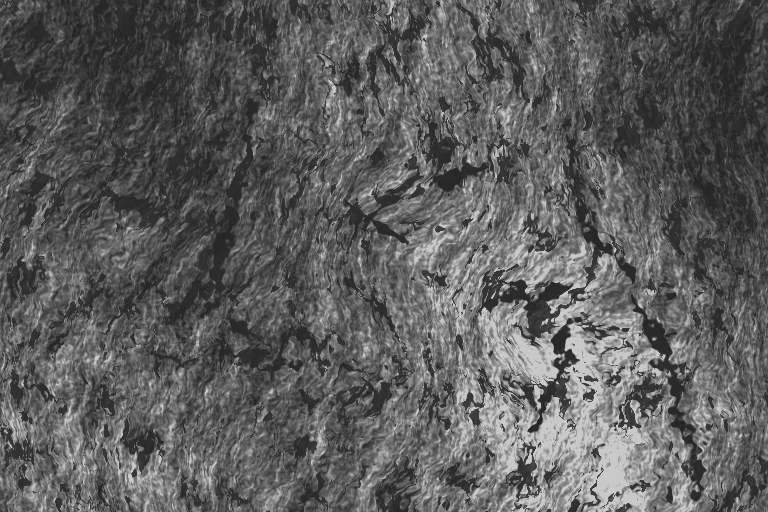
Reproduce this texture procedurally as a Shadertoy shader.

```glsl
// Weathered grey tree bark: gently bent, stretched noise gives crumbly fibres
// with side-lit relief, thresholded noise gives ragged pits and thin fissures,
// and frayed segments give the long seams. Soft blobs spread light and shade.

const float BASE_LIGHT = 0.365;
const float DARKEST = 0.165;
const float BRIGHTEST = 0.79;
const vec2 FIBRE_SCALE = vec2(19.0, 8.5);
const vec2 FISSURE_SCALE = vec2(13.0, 7.0);
const vec2 PIT_SCALE = vec2(30.0, 17.0);
const vec2 LIGHT_STEP = vec2(-0.0032, 0.0048);
const float FIBRE_CONTRAST = 0.40;
const float RELIEF_CONTRAST = 0.85;
const float SPECKLE_CONTRAST = 0.30;
const float PIT_LEVEL = 0.46;
const float FISSURE_WIDTH = 0.13;

// Long seams: start xy, end xy
const int SEAM_COUNT = 10;
const vec4 SEAMS[SEAM_COUNT] = vec4[SEAM_COUNT](
    vec4(1.11, 0.75, 1.15, 0.58), vec4(1.15, 0.58, 1.29, 0.36),
    vec4(1.29, 0.36, 1.36, 0.02), vec4(0.50, 0.79, 0.46, 0.63),
    vec4(0.46, 0.63, 0.41, 0.38), vec4(0.68, 0.59, 0.80, 0.53),
    vec4(1.12, 0.35, 1.02, 0.16), vec4(0.83, 0.63, 0.95, 0.69),
    vec4(0.95, 0.40, 1.11, 0.46), vec4(0.44, 0.37, 0.57, 0.27));

vec2 hashGradient(vec2 cell) {
    vec3 h = fract(cell.xyx * vec3(0.1031, 0.1030, 0.0973));
    h += dot(h, h.yzx + 33.33);
    return fract((h.xx + h.yz) * h.zy) * 2.0 - 1.0;
}

// Gradient noise, roughly -0.7 to 0.7
float noise(vec2 p) {
    vec2 i = floor(p), f = p - i;
    vec2 u = f * f * f * (f * (f * 6.0 - 15.0) + 10.0);
    vec2 e = vec2(0.0, 1.0);
    float low = mix(dot(hashGradient(i), f),
                    dot(hashGradient(i + e.yx), f - e.yx), u.x);
    float high = mix(dot(hashGradient(i + e.xy), f - e.xy),
                     dot(hashGradient(i + e.yy), f - e.yy), u.x);
    return 1.3 * mix(low, high, u.y);
}

float fbm(vec2 p, int octaves, float gain) {
    float sum = 0.0, amplitude = 1.0;
    for (int i = 0; i < octaves; i++) {
        sum += amplitude * noise(p);
        p = mat2(0.97, 0.24, -0.24, 0.97) * p * 2.03 + 17.3;
        amplitude *= gain;
    }
    return sum;
}

vec2 fbmPair(vec2 p, int octaves, float gain) {
    return vec2(fbm(p, octaves, gain), fbm(p + 41.0, octaves, gain));
}

float blob(vec2 p, vec2 centre, vec2 size) {
    vec2 d = (p - centre) / size;
    return exp(-dot(d, d));
}

// Leans the upright grain, curls it at two knots and crumbles it
vec2 bendGrain(vec2 p) {
    vec2 q = p + 0.040 * fbmPair(p * 3.2, 2, 0.5);
    q += 0.011 * fbmPair(p * 19.0 + 8.0, 3, 0.6);
    q.x += 0.06 * sin(4.0 * p.y + 3.0 * p.x);
    q.x += 0.12 * blob(p, vec2(0.73, 0.52), vec2(0.15, 0.13));
    q.x += 0.13 * blob(p, vec2(1.00, 0.38), vec2(0.16, 0.12));
    return q;
}

float lightMap(vec2 p) {
    p += 0.05 * fbmPair(p * 5.0 + 9.0, 4, 0.6);
    float light = BASE_LIGHT;
    light -= 0.17 * blob(p, vec2(0.24, 0.92), vec2(0.27, 0.25));
    light -= 0.18 * blob(p, vec2(1.43, 0.78), vec2(0.22, 0.32));
    light -= 0.10 * blob(p, vec2(0.40, 0.50), vec2(0.13, 0.22));
    light += 0.38 * blob(p, vec2(1.15, 0.12), vec2(0.21, 0.30));
    light += 0.17 * blob(p, vec2(1.01, 0.42), vec2(0.21, 0.22));
    light += 0.09 * blob(p, vec2(0.15, 0.08), vec2(0.24, 0.22));
    light += 0.06 * blob(p, vec2(0.85, 0.85), vec2(0.24, 0.24));
    return light;
}

// Small sharp hollows, gathered in loose clusters
float pits(vec2 p, vec2 grain) {
    float level = PIT_LEVEL - 0.30 * noise(p * 6.0 + 29.0);
    return smoothstep(level, level + 0.10, fbm(grain * PIT_SCALE + 3.7, 4, 0.62));
}

// Thin broken cracks along the zero lines of rough noise
float fissures(vec2 p, vec2 grain) {
    float ridge = abs(fbm(grain * FISSURE_SCALE, 5, 0.62));
    float opening = FISSURE_WIDTH * (0.1 + 2.4 * noise(p * 11.0 + 59.0));
    return 1.0 - smoothstep(opening - 0.03, opening + 0.04, ridge);
}

float seams(vec2 p) {
    vec2 q = p + 0.038 * fbmPair(p * 10.0, 4, 0.6);
    float nearest = 1.0;
    for (int i = 0; i < SEAM_COUNT; i++) {
        vec2 start = SEAMS[i].xy, along = SEAMS[i].zw - start;
        float t = clamp(dot(q - start, along) / dot(along, along), 0.0, 1.0);
        nearest = min(nearest, length(q - start - t * along));
    }
    float width = 0.006 + 0.014 * fbm(p * 22.0 + 3.0, 3, 0.7);
    return 1.0 - smoothstep(width - 0.001, width + 0.005, nearest);
}

void mainImage(out vec4 fragColor, in vec2 fragCoord) {
    vec2 p = fragCoord / iResolution.y;
    vec2 grain = bendGrain(p);

    // Fibres, their relief and fine grit
    float height = fbm(grain * FIBRE_SCALE, 5, 0.70);
    float towardLight = fbm((grain + LIGHT_STEP) * FIBRE_SCALE, 5, 0.70);
    float speckle = noise(p * 90.0) + 0.8 * noise(p * 165.0 + 13.0);
    float detail = FIBRE_CONTRAST * height
                 + RELIEF_CONTRAST * (height - towardLight)
                 + SPECKLE_CONTRAST * speckle;
    float tone = lightMap(p) * exp(detail);

    // Dark openings
    float dark = max(0.9 * pits(p, grain), 0.9 * fissures(p, grain));
    dark = max(dark, seams(p));
    tone = mix(tone, DARKEST * (1.0 + 0.15 * height), dark);

    fragColor = vec4(vec3(clamp(tone, DARKEST - 0.015, BRIGHTEST)), 1.0);
}
```
